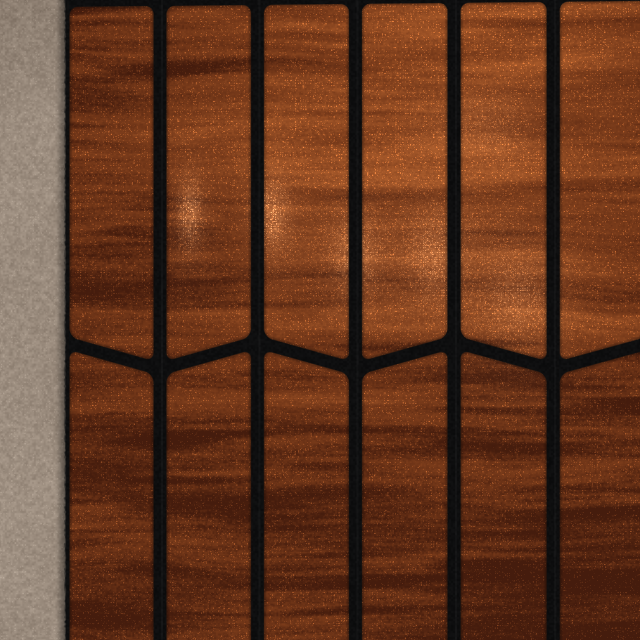
Reproduce this pattern procedurally as a three.js fragment shader.

```glsl
varying vec2 vUv;

float hash(vec2 p) {
  vec3 q = fract(p.xyx * 0.1031);
  q += dot(q, q.yzx + 33.33);
  return fract((q.x + q.y) * q.z);
}

float noise(vec2 p) {
  vec2 i = floor(p), f = fract(p);
  f = f * f * (3.0 - 2.0 * f);
  return mix(mix(hash(i), hash(i + vec2(1, 0)), f.x),
             mix(hash(i + vec2(0, 1)), hash(i + vec2(1, 1)), f.x), f.y);
}

float fbm(vec2 p) {
  float sum = 0.0, amp = 0.5;
  for (int i = 0; i < 4; i++) {
    sum += amp * noise(p);
    p = p * 2.1 + 17.3;
    amp *= 0.5;
  }
  return sum;
}

// Soft round flecks, at most one per grid cell
float flecks(vec2 p, float share) {
  vec2 cell = floor(p);
  vec2 center = 0.3 + 0.4 * vec2(hash(cell + 11.0), hash(cell + 47.0));
  float dotMask = 1.0 - smoothstep(0.12, 0.42, length(fract(p) - center));
  return dotMask * step(1.0 - share, hash(cell)) * (0.35 + 0.65 * hash(cell + 83.0));
}

// Panel columns widen slightly to the right; whole numbers fall on the bars
float columnAt(float x) {
  float k = (x - 0.25) / 0.1536;
  return k * (1.0 + 0.0029 * (4.0 - k));
}

// Negative inside a panel with rounded corners
float panelDistance(vec2 p, float column, float zigzag) {
  float side = 0.0102 - 0.1536 * (0.5 - abs(fract(column) - 0.5));
  float gap = 0.0098 - abs(p.y - zigzag) * 0.963;
  float top = p.y - 0.988 - 0.0105 * p.x;
  vec2 q = vec2(side, max(gap, top)) + 0.013;
  return min(max(q.x, q.y), 0.0) + length(max(q, 0.0)) - 0.013;
}

vec3 wood(vec2 p, vec2 panel) {
  vec2 bent = p + vec2(0.0, 0.022 * (noise(p * vec2(5.0, 9.0)) - 0.5));
  float broad = fbm(bent * vec2(2.2, 22.0) + 4.0);
  float fine = fbm(bent * vec2(7.0, 110.0) + panel.y * 9.0);
  float streak = smoothstep(0.68, 0.9, noise(bent * vec2(4.0, 58.0) + 31.0));

  // Lamp light falls from the upper right
  vec2 away = (p - vec2(0.7, 0.88)) * vec2(1.0, 1.1);
  float tone = 0.13 + 0.62 * exp(-2.7 * dot(away, away));
  tone += 0.75 * (broad - 0.47) + 0.5 * (fine - 0.47) - 0.2 * streak;
  tone += 0.08 * (hash(panel + 20.0) - 0.5) + 0.2 * (noise(p * 360.0) - 0.5);
  tone = clamp(tone, 0.0, 1.1);

  vec3 color = mix(vec3(0.27, 0.11, 0.05), vec3(0.45, 0.215, 0.095), smoothstep(0.0, 0.5, tone));
  color = mix(color, vec3(0.65, 0.345, 0.16), smoothstep(0.4, 1.05, tone));
  float glitter = flecks(p * 250.0, 0.2) + 0.7 * flecks(p * 370.0 + 90.0, 0.22);
  return color + vec3(0.36, 0.22, 0.11) * glitter * (0.45 + 0.5 * tone);
}

// Speckled reflections, spreading and fading to the right
vec3 glare(vec2 p) {
  float glow = 0.0;
  for (int n = 0; n < 5; n++) {
    float i = float(n);
    vec2 center = vec2(0.297 + 0.128 * i, 0.665 - 0.032 * i + 0.03 * mod(i, 2.0));
    vec2 d = (p - center) / vec2(0.016 + 0.007 * i, 0.042 + 0.005 * i);
    glow += exp(-dot(d, d)) * (0.5 - 0.08 * i);
    glow += 0.12 * exp(-0.2 * dot(d, d));
  }
  vec2 sheen = (p - vec2(0.76, 0.8)) / vec2(0.08, 0.06);
  glow += 0.16 * exp(-dot(sheen, sheen));
  float sparkle = 0.3 + 0.5 * noise(p * 340.0) + 1.2 * flecks(p * 270.0 + 40.0, 0.5);
  return vec3(0.72, 0.58, 0.42) * glow * sparkle;
}

vec3 plaster(vec2 p) {
  float grain = 0.6 * noise(p * 330.0) + 0.4 * noise(p * 170.0 + 8.0);
  float light = 0.55 + 0.5 * (grain - 0.5) + 0.25 * (fbm(p * 9.0) - 0.47);
  light -= 0.2 * smoothstep(0.8, 1.0, p.y);
  light += 0.22 * flecks(p * 240.0, 0.25);
  vec3 color = mix(vec3(0.46, 0.405, 0.355), vec3(0.72, 0.66, 0.6), clamp(light, 0.0, 1.2));
  return color * (1.0 - 0.4 * smoothstep(0.085, 0.103, p.x));
}

void main() {
  vec2 p = vUv;
  float column = columnAt(p.x);
  float zigzag = mix(0.466, 0.423, abs(mod(column, 2.0) - 1.0));
  float d = panelDistance(p, column, zigzag);
  vec2 panel = vec2(floor(column), step(zigzag, p.y));

  // Black frame with a faint seam down each bar
  vec3 color = vec3(0.038, 0.039, 0.042) + 0.03 * noise(p * 320.0);
  float seam = abs(fract(column + 0.48) - 0.5) * 0.1536;
  color += 0.025 * (1.0 - smoothstep(0.0008, 0.0024, seam));

  // Wood panels, shaded at the rim
  vec3 face = wood(p, panel) + glare(p);
  face *= 0.72 + 0.28 * smoothstep(0.0, 0.006, -d);
  color = mix(face, color, smoothstep(-0.0013, 0.0013, d));

  // Wall at the left
  float wallEdge = 0.1016 + 0.002 * (noise(p * 280.0) - 0.5);
  color = mix(plaster(p), color, smoothstep(-0.002, 0.002, p.x - wallEdge));
  gl_FragColor = vec4(color, 1.0);
}
```
